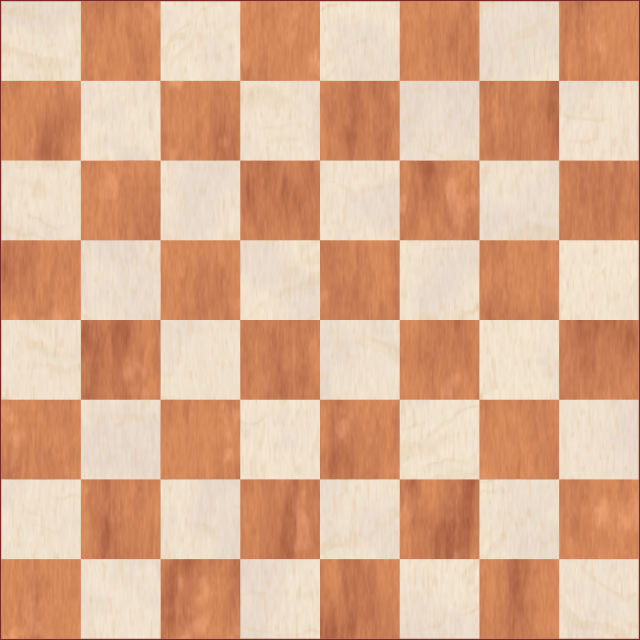
Give the GLSL for this pattern, as a WebGL 1 fragment shader.

```glsl
precision highp float;
// Wooden chequerboard of 8 by 8 veneer squares, maple and cherry, in a thin
// dark red frame. Each square has its own seeded cut of value noise, stretched
// along the vertical grain; the seeds wrap and the frame closes the tile edges.

uniform vec2 u_resolution;

const float TILES = 8.0;
const float FRAME_WIDTH = 0.0018;
const vec3 FRAME_COLOR = vec3(0.48, 0.16, 0.17);

const vec3 CHERRY_LIGHT = vec3(0.835, 0.540, 0.362);
const vec3 CHERRY_MID = vec3(0.780, 0.490, 0.335);
const vec3 CHERRY_DARK = vec3(0.660, 0.375, 0.265);
const float CHERRY_GRAIN = 0.085;

const vec3 MAPLE_LIGHT = vec3(0.962, 0.905, 0.815);
const vec3 MAPLE_TAN = vec3(0.905, 0.815, 0.695);
const vec3 MAPLE_GREY = vec3(0.895, 0.835, 0.785);
const float MAPLE_GRAIN = 0.050;

float hash(vec2 p) {
  vec3 q = fract(p.xyx * vec3(0.1031, 0.1030, 0.0973));
  q += dot(q, q.yzx + 33.33);
  return fract((q.x + q.y) * q.z);
}

float noise(vec2 p) {
  vec2 i = floor(p);
  vec2 f = fract(p);
  f = f * f * (3.0 - 2.0 * f);
  float low = mix(hash(i), hash(i + vec2(1.0, 0.0)), f.x);
  float high = mix(hash(i + vec2(0.0, 1.0)), hash(i + vec2(1.0, 1.0)), f.x);
  return mix(low, high, f.y);
}

float fbm(vec2 p) {
  float sum = 0.0;
  float gain = 0.5;
  for (int i = 0; i < 4; i++) {
    sum += gain * noise(p);
    p = p * 2.0 + 17.3;
    gain *= 0.5;
  }
  return sum / 0.9375;
}

// Fine vertical fibres and short pores, centred on zero
float fibres(vec2 q, vec2 seed) {
  float fine = noise(q * vec2(34.0, 5.0) + seed);
  float pores = noise(q * vec2(48.0, 13.0) + seed + 9.0);
  return 0.5 * fine + 0.5 * pores - 0.5;
}

vec3 cherry(vec2 q, vec2 seed, float tone) {
  // Long dark streaks bend slightly around soft pale blotches
  float bend = 0.35 * fbm(q * 2.0 + seed);
  float blotch = fbm(vec2(q.x * 2.6 + bend, q.y * 1.1) + seed);
  float streak = fbm(vec2(q.x * 9.0 + 3.0 * bend, q.y * 0.8) + seed + 31.0);
  float depth = 0.65 * blotch + 0.35 * streak + 0.16 * (tone - 0.5);
  vec3 wood = mix(CHERRY_LIGHT, CHERRY_MID, smoothstep(0.34, 0.58, depth));
  wood = mix(wood, CHERRY_DARK, 0.85 * smoothstep(0.54, 0.80, depth));
  float glow = smoothstep(0.64, 0.85, fbm(q * vec2(3.2, 2.0) + seed + 57.0));
  wood += 0.07 * glow;
  return wood + CHERRY_GRAIN * fibres(q, seed) * vec3(1.0, 0.9, 0.75);
}

vec3 maple(vec2 q, vec2 seed, float tone) {
  // Faint wavy figure lies across the grain, with cool stains here and there
  float slope = (tone - 0.5) * 1.6;
  float wave = q.y + slope * q.x + 0.45 * fbm(q * 2.3 + seed);
  float bands = noise(vec2(q.x * 1.2, wave * 11.0) + seed + 13.0);
  float area = smoothstep(0.40, 0.68, fbm(q * 1.8 + seed + 41.0));
  float figure = smoothstep(0.55, 0.95, bands) * area;
  float stain = smoothstep(0.42, 0.74, fbm(q * 1.5 + seed + 73.0));
  float flecks = smoothstep(0.66, 0.92, noise(q * vec2(30.0, 7.0) + seed + 87.0));
  vec3 wood = mix(MAPLE_LIGHT, MAPLE_GREY, 0.18 + 0.22 * tone + 0.50 * stain);
  wood = mix(wood, MAPLE_TAN, 0.55 * figure + 0.45 * flecks);
  return wood + MAPLE_GRAIN * fibres(q, seed) * vec3(0.8, 1.0, 1.25);
}

// Signed distance to the nearest grid line, switching sign at each line
vec2 gridSide(vec2 p) {
  return abs(mod(p - 0.5, 2.0) - 1.0) - 0.5;
}

void main() {
  vec2 uv = gl_FragCoord.xy / u_resolution;
  float boardScale = TILES / (1.0 - 2.0 * FRAME_WIDTH);
  vec2 board = (uv - FRAME_WIDTH) * boardScale;
  vec2 cell = mod(floor(board), TILES);
  vec2 local = fract(board);

  // Individual cut and tone of this square
  vec2 seed = 90.0 * vec2(hash(cell + 3.7), hash(cell.yx + 21.3));
  float tone = hash(cell + 47.1);

  // Lower left square is cherry; the checker edge is softened over one pixel
  vec2 side = clamp(gridSide(board) * u_resolution / boardScale, -0.5, 0.5) * 2.0;
  float isMaple = 0.5 - 0.5 * side.x * side.y;
  vec3 color = mix(cherry(local, seed, tone), maple(local, seed, tone), isMaple);

  // Thin frame around the board
  vec2 inset = min(uv, 1.0 - uv);
  vec2 cover = clamp((FRAME_WIDTH - inset) * u_resolution + 0.5, 0.0, 1.0);
  color = mix(color, FRAME_COLOR, max(cover.x, cover.y));

  gl_FragColor = vec4(clamp(color, 0.0, 1.0), 1.0);
}
```
